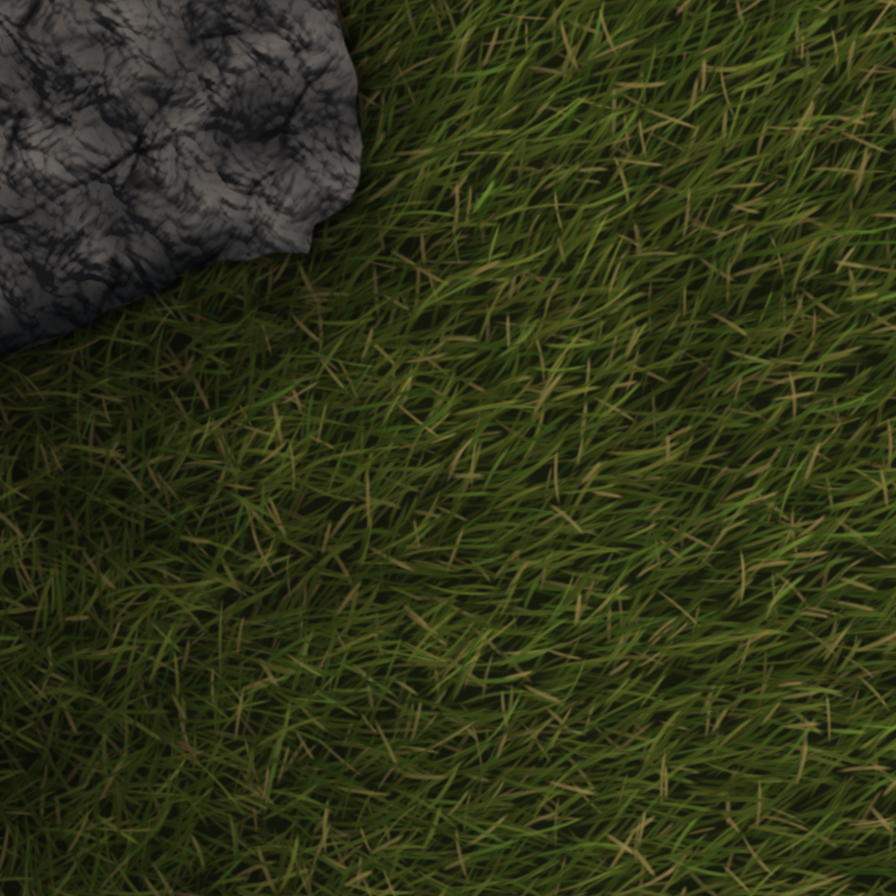
A Shadertoy shader for this texture:

```glsl
#define LAYERS 20
#define CELL 0.053
#define BLADE_WIDTH 0.039
#define STRAW_SHARE 0.17
#define SOFTNESS 0.0022
#define ROCK_BUMP 0.030
#define SOIL vec3(0.075, 0.088, 0.042)
#define GRASS_DARK vec3(0.185, 0.225, 0.070)
#define GRASS_LIGHT vec3(0.400, 0.440, 0.175)
#define STRAW vec3(0.520, 0.430, 0.260)
#define STONE_DARK vec3(0.090, 0.092, 0.098)
#define STONE_LIGHT vec3(0.520, 0.485, 0.450)

const int CORNERS = 13;
const vec2 rockOutline[CORNERS] = vec2[](
    vec2(-0.1, 0.57), vec2(0.0, 0.603), vec2(0.078, 0.629), vec2(0.143, 0.659),
    vec2(0.195, 0.69), vec2(0.247, 0.711), vec2(0.341, 0.717), vec2(0.354, 0.75),
    vec2(0.39, 0.776), vec2(0.406, 0.837), vec2(0.395, 0.915), vec2(0.375, 1.0),
    vec2(-0.1, 1.2));

vec2 hash2(vec2 p) {
    vec3 q = fract(p.xyx * vec3(0.1031, 0.1030, 0.0973));
    q += dot(q, q.yzx + 33.33);
    return fract((q.xx + q.yz) * q.zy);
}

// Signed distance to the rock outline
float rockDistance(vec2 p) {
    float nearest = 10.0, side = 1.0;
    for (int i = 0; i < CORNERS; i++) {
        vec2 a = rockOutline[i], b = rockOutline[(i + 1) % CORNERS];
        vec2 e = b - a, w = p - a;
        vec2 r = w - e * clamp(dot(w, e) / dot(e, e), 0.0, 1.0);
        nearest = min(nearest, dot(r, r));
        bvec3 c = bvec3(p.y >= a.y, p.y < b.y, e.x * w.y > e.y * w.x);
        if (all(c) || all(not(c))) side = -side;
    }
    return side * sqrt(nearest);
}

// Cellular noise: nearest and second nearest distances
vec2 cellular(vec2 p) {
    vec2 id = floor(p), best = vec2(4.0);
    for (int k = 0; k < 9; k++) {
        vec2 c = id + vec2(k % 3 - 1, k / 3 - 1);
        float d = length(c + hash2(c + 71.0) - p);
        best = d < best.x ? vec2(d, best.x) : vec2(best.x, min(best.y, d));
    }
    return best;
}

vec2 wobble(vec2 p) {
    return sin(p.yx * 27.0 + 1.5 * sin(p * 19.0)) + 0.3 * sin(p.yx * 61.0 + p * 33.0);
}

float clumps(vec2 p) {
    vec2 w = p + 0.05 * sin(p.yx * 13.0);
    return 0.5 + 0.25 * sin(w.x * 17.0 + 3.0 * sin(w.y * 11.0)) + 0.25 * sin(w.y * 23.0 - w.x * 9.0);
}

float spot(vec2 p, vec2 center, vec2 radius) {
    vec2 d = (p - center) / radius;
    return exp(-dot(d, d));
}

// Split facets running up to the right
vec2 facets(vec2 p) {
    vec2 w = p + 0.011 * wobble(p);
    return cellular(vec2(dot(w, vec2(0.75, 0.66)) * 6.0, dot(w, vec2(-0.66, 0.75)) * 11.0));
}

float rockHeight(vec2 p) {
    vec2 f = facets(p), w = p + 0.005 * wobble(p * 1.7);
    float h = 0.12 * smoothstep(0.0, 0.2, f.y - f.x) - 0.5 * f.x;
    float size = 13.0, amount = 0.8;
    for (int i = 0; i < 4; i++) {
        h -= amount * cellular(w * size).x;
        w = mat2(0.8, 0.6, -0.6, 0.8) * w;
        size *= 1.9;
        amount *= 0.56;
    }
    return h;
}

vec3 rockColor(vec2 p) {
    float e = 0.004, h = rockHeight(p);
    vec2 slope = vec2(rockHeight(p + vec2(e, 0)) - h, rockHeight(p + vec2(0, e)) - h) / e;
    vec3 normal = normalize(vec3(-slope * ROCK_BUMP, 1.0));
    float light = max(dot(normal, normalize(vec3(0.35, 0.5, 0.75))), 0.0);
    vec2 f = facets(p);
    float crack = 1.0 - smoothstep(0.0, 0.09, f.y - f.x);
    float tone = light * (0.36 + 0.34 * clumps(p * 1.9 + 0.3)) + 0.22 * (h + 0.75);
    // Hollows and the dim lower left face
    tone -= 0.22 * spot(p, vec2(0.07, 0.90), vec2(0.05, 0.03));
    tone -= 0.20 * spot(p, vec2(0.28, 0.87), vec2(0.04, 0.06));
    tone -= 0.14 * spot(p, vec2(0.06, 0.70), vec2(0.14, 0.07));
    vec3 color = mix(STONE_DARK, STONE_LIGHT, clamp(tone, 0.0, 1.0));
    color *= 1.0 - 0.5 * crack * smoothstep(0.45, 0.8, clumps(p * 2.3));
    // Cool underside on the lower left
    float under = smoothstep(-0.03, 0.025, rockDistance(p - vec2(0.0, 0.036)));
    under *= 1.0 - smoothstep(0.19, 0.31, p.x);
    return mix(color, color * vec3(0.36, 0.40, 0.43), under);
}

// One scattered layer of curved, tapered blades
void addGrass(inout vec3 color, vec2 p, float layer, float soft) {
    vec2 offset = hash2(vec2(layer, 5.0)) * 40.0 + 20.0;
    vec2 g = p / CELL + offset, id = floor(g);
    float depth = mix(0.55, 1.06, layer / float(LAYERS - 1));
    for (int k = 0; k < 9; k++) {
        vec2 c = id + vec2(k % 3 - 1, k / 3 - 1);
        vec2 place = hash2(c + layer * 17.0), trait = hash2(c + layer * 29.0 + 7.0);
        vec2 shape = hash2(c + layer * 41.0 + 3.0);
        vec2 root = c + place, at = (root - offset) * CELL;
        float straw = step(trait.x, STRAW_SHARE);
        float spread = mix(2.8, 1.3, smoothstep(0.05, 0.8, at.x + 0.25 * at.y)) + straw * 1.2;
        float angle = mix(0.30, 0.76, at.y) + (trait.y - 0.5) * spread;
        vec2 dir = vec2(cos(angle), sin(angle)), d = g - root;
        float halfLength = mix(0.45, 1.0, shape.x) * (1.0 - 0.3 * straw);
        float along = dot(d, dir), t = along / halfLength;
        float across = dot(d, vec2(-dir.y, dir.x)) + (shape.y - 0.5) * 0.4 * along * along;
        float width = BLADE_WIDTH * mix(0.65, 1.3, place.x) * (1.0 - 0.5 * t * t);
        float cover = 1.0 - smoothstep(width - soft, width + soft, abs(across));
        cover *= 1.0 - smoothstep(0.55, 1.0, abs(t));
        vec3 tint = mix(GRASS_DARK, GRASS_LIGHT, place.y * place.y);
        tint *= mix(vec3(0.86, 1.04, 0.95), vec3(1.12, 0.98, 1.0), fract(trait.x * 13.0));
        tint = mix(tint, STRAW, straw * 0.8) * depth * (0.94 + 0.14 * t);
        color = mix(color, tint, cover * 0.82);
    }
}

void mainImage(out vec4 fragColor, in vec2 fragCoord) {
    vec2 p = fragCoord / iResolution.xy;
    float pixel = 1.0 / min(iResolution.x, iResolution.y);
    float soft = max(SOFTNESS, pixel * 0.7);
    float edge = rockDistance(p + 0.003 * wobble(p * 1.9));
    float rock = 1.0 - smoothstep(-soft, soft, edge);
    vec3 color = SOIL;
    if (rock < 1.0) {
        for (int i = 0; i < LAYERS; i++) addGrass(color, p, float(i), soft / CELL);
        // Broad light, uneven growth and shade beside the rock
        color *= mix(0.74, 1.12, smoothstep(0.0, 0.8, p.x + 0.2 * p.y));
        color *= 0.92 + 0.18 * clumps(p);
        float thin = spot(p, vec2(0.16, 0.43), vec2(0.13, 0.07)) + spot(p, vec2(0.77, 0.63), vec2(0.06, 0.09));
        color *= 1.0 - 0.25 * thin - 0.25 * spot(p, vec2(0.01, 0.13), vec2(0.09, 0.1));
        float shade = 1.0 - smoothstep(-0.03, 0.13, rockDistance(p + vec2(-0.02, 0.04)));
        color *= 1.0 - 0.38 * shade;
        color *= mix(0.5, 1.0, smoothstep(0.0, 0.022, edge));
    }
    if (rock > 0.0) color = mix(color, rockColor(p), rock);
    fragColor = vec4(color, 1.0);
}
```
